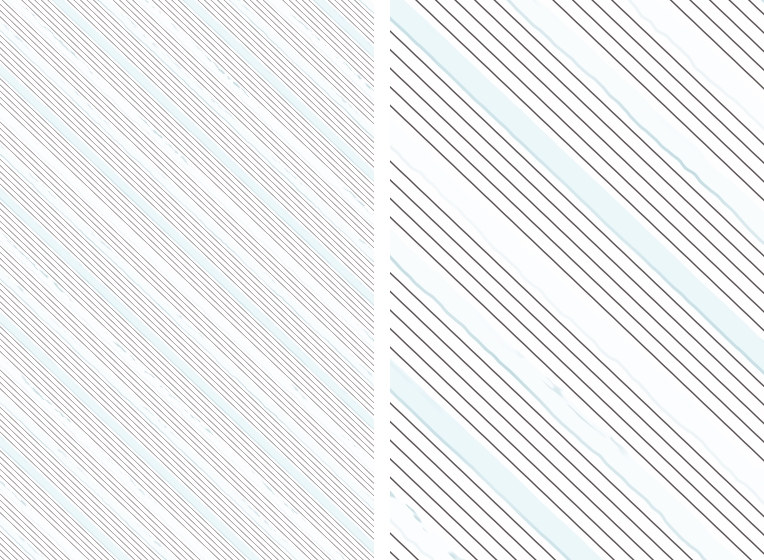
Left, the full canvas; right, a detail of the centre.
Give the GLSL for this pattern, as a WebGL 1 fragment shader.

```glsl
precision highp float;

uniform vec2 u_resolution;

const float SLOPE = 0.95;       // fall of the stripes per unit of width
const float PERIOD = 0.2214;    // vertical repeat, in canvas heights
const float PHASE = 0.1237;     // first wide ribbon on the left edge
const float LINES = 20.0;       // line slots in one repeat

const vec3 PAPER = vec3(0.995, 0.995, 1.0);
const vec3 INK = vec3(0.36, 0.33, 0.33);
const vec3 WASH = vec3(0.925, 0.968, 0.98);
const vec3 TEAL = vec3(0.73, 0.85, 0.87);

float hash(vec2 p) {
  return fract(sin(dot(p, vec2(127.1, 311.7))) * 43758.5453);
}

float noise(vec2 p) {
  vec2 i = floor(p);
  vec2 f = fract(p);
  f = f * f * (3.0 - 2.0 * f);
  return mix(mix(hash(i), hash(i + vec2(1.0, 0.0)), f.x),
             mix(hash(i + vec2(0.0, 1.0)), hash(i + vec2(1.0)), f.x), f.y);
}

// Share of a pixel covered by a stroke at signed distance d
float stroke(float d, float width, float pixel) {
  float lo = max(d - 0.5 * width, -0.5 * pixel);
  float hi = min(d + 0.5 * width, 0.5 * pixel);
  return clamp((hi - lo) / pixel, 0.0, 1.0);
}

// Ragged displacement along a ribbon edge
float wobble(float along, float seed, float amount) {
  float coarse = noise(vec2(along * 45.0, seed)) - 0.5;
  float fine = noise(vec2(along * 160.0, seed + 9.0)) - 0.5;
  return amount * (coarse + 0.6 * fine);
}

// Signed offset from the nearest ribbon (x) and its repeat number (y)
vec2 nearest(float across, float centre) {
  float a = across - centre + 0.5;
  return vec2(fract(a) - 0.5, floor(a));
}

// Worn ribbon: clears the lines, then adds wash, an edge stroke and flecks
vec3 ribbon(vec3 base, vec2 cell, float along, float seed, float halfWidth,
            float wash, float edge, float wear, float pixel) {
  float s = seed + cell.y * 17.0;
  float top = -halfWidth + wobble(along, s, 0.016 * wear);
  float bottom = halfWidth + wobble(along, s + 4.0, 0.016 * wear);
  float d = cell.x;
  float body = stroke(d - 0.5 * (top + bottom), bottom - top, pixel);
  vec3 color = mix(base, mix(PAPER, WASH, wash), body);

  // Edge stroke with uneven pressure
  float pressure = 0.4 + 0.6 * noise(vec2(along * 22.0, s + 2.0));
  color = mix(color, TEAL, edge * pressure * stroke(d - bottom + 0.006, 0.011, pixel));

  // Broken flecks beside the upper edge
  float patches = smoothstep(0.42, 0.75, noise(vec2(along * 14.0, s + 6.0)));
  float grain = smoothstep(0.45, 0.75, noise(vec2(along * 130.0, d * 90.0 + s)));
  float flecks = patches * grain * stroke(d - top - 0.008, 0.022, pixel);
  return mix(color, TEAL, wear * 0.75 * flecks);
}

void main() {
  vec2 p = gl_FragCoord.xy / u_resolution.y;
  float down = 1.0 - p.y;
  float tilt = inversesqrt(1.0 + SLOPE * SLOPE);
  float across = (down - SLOPE * p.x - PHASE) / PERIOD;
  float along = (p.x + SLOPE * down) * tilt;
  float pixel = 1.0 / (u_resolution.y * PERIOD * tilt);

  // Fine parallel lines
  float lineOffset = (fract(across * LINES) - 0.5) / LINES;
  vec3 color = mix(PAPER, INK, stroke(lineOffset, 0.0054, pixel));

  // One wide washed ribbon and two thinner worn ones per repeat
  color = ribbon(color, nearest(across, 0.0), along, 3.0, 0.046, 1.0, 0.75, 0.2, pixel);
  color = ribbon(color, nearest(across, 0.35), along, 41.0, 0.043, 0.12, 0.3, 1.0, pixel);
  color = ribbon(color, nearest(across, 0.65), along, 83.0, 0.043, 0.3, 0.9, 0.65, pixel);

  gl_FragColor = vec4(color, 1.0);
}
```
